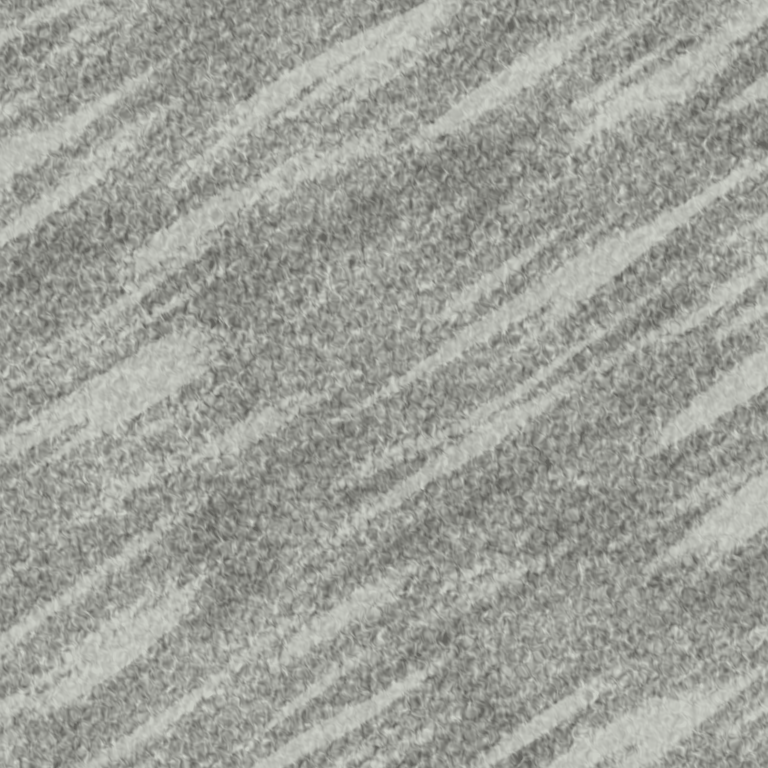
Write a WebGL 2 fragment shader that draws this texture.

```glsl
#version 300 es
precision highp float;
// Soft graphite hatching on toothed paper: slanted pale gaps in grainy grey shading.

uniform vec2 u_resolution;
out vec4 fragColor;

const float HATCH_ANGLE = 0.58;
const vec3 GRAPHITE = vec3(0.39, 0.39, 0.37);
const vec3 PAPER = vec3(0.80, 0.81, 0.78);

// Integer hash giving a gradient vector in [-1, 1]
vec2 hashGradient(vec2 cell, uint seed) {
  uvec2 h = uvec2(ivec2(cell)) + uvec2(seed * 747u, seed * 2891u);
  h = h * 1664525u + 1013904223u;
  h.x += h.y * 1664525u;
  h.y += h.x * 1664525u;
  h ^= h >> 16u;
  h.x += h.y * 1664525u;
  h.y += h.x * 1664525u;
  h ^= h >> 16u;
  return vec2(h & 0xffffu) / 32767.5 - 1.0;
}

float gradientNoise(vec2 p, uint seed) {
  vec2 cell = floor(p);
  vec2 f = p - cell;
  vec2 w = f * f * f * (f * (f * 6.0 - 15.0) + 10.0);
  vec2 e = vec2(1.0, 0.0);
  float a = dot(hashGradient(cell, seed), f);
  float b = dot(hashGradient(cell + e.xy, seed), f - e.xy);
  float c = dot(hashGradient(cell + e.yx, seed), f - e.yx);
  float d = dot(hashGradient(cell + e.xx, seed), f - e.xx);
  return mix(mix(a, b, w.x), mix(c, d, w.x), w.y);
}

// Small irregular flecks left by the paper tooth, gathered in loose clumps
float paperGrain(vec2 p) {
  vec2 curl = vec2(gradientNoise(p * 70.0, 1u), gradientNoise(p * 70.0, 2u));
  vec2 q = p + curl * 0.0048;
  float clump = gradientNoise(q * vec2(60.0, 44.0), 10u);
  float coarse = gradientNoise(q * vec2(130.0, 98.0), 3u);
  float fine = gradientNoise(q.yx * vec2(190.0, 230.0) + q * 40.0, 4u);
  return coarse + 0.62 * fine + 0.5 * clump;
}

// Long tapered bands along the drawing direction, in three widths
float hatchBands(vec2 p, float angle) {
  vec2 along = vec2(cos(angle), sin(angle));
  vec2 across = vec2(-along.y, along.x);
  vec2 s = vec2(dot(p, along), dot(p, across));
  s.y += 0.03 * gradientNoise(p * 2.2, 5u) + 0.003 * gradientNoise(p * 14.0, 12u);
  float wide = gradientNoise(s * vec2(2.7, 18.0) + 7.3, 6u);
  float medium = gradientNoise(s * vec2(3.3, 31.0) + 3.1, 7u);
  float narrow = gradientNoise(s * vec2(4.6, 56.0) + 5.7, 11u);
  return 0.75 * wide + 0.85 * medium + 0.5 * narrow;
}

void main() {
  vec2 p = gl_FragCoord.xy / u_resolution.y;

  float grain = paperGrain(p);
  float bands = hatchBands(p, HATCH_ANGLE);

  // The middle is rubbed, so its gaps are rougher and less open
  float rubbed = 1.0 - smoothstep(0.1, 0.55, distance(p, vec2(0.4, 0.47)));
  float ragged = bands + grain * mix(0.07, 0.16, rubbed);
  float gap = smoothstep(0.02, 0.32, ragged) * mix(1.0, 0.8, rubbed);

  // Uneven pressure under the flecks
  float blotch = gradientNoise(p * 26.0, 13u);
  float pressure = 0.10 * gradientNoise(p * 4.0, 8u) + 0.07 * gradientNoise(p * 12.0, 9u);
  float shaded = 0.603 + 0.13 * min(bands, 0.0) + pressure + 0.06 * blotch + 0.275 * grain;
  float open = 0.745 + 0.3 * pressure + 0.115 * grain;
  float tone = mix(shaded, open, gap);

  float lightness = clamp((tone - GRAPHITE.r) / (PAPER.r - GRAPHITE.r), 0.0, 1.0);
  fragColor = vec4(mix(GRAPHITE, PAPER, lightness), 1.0);
}
```
